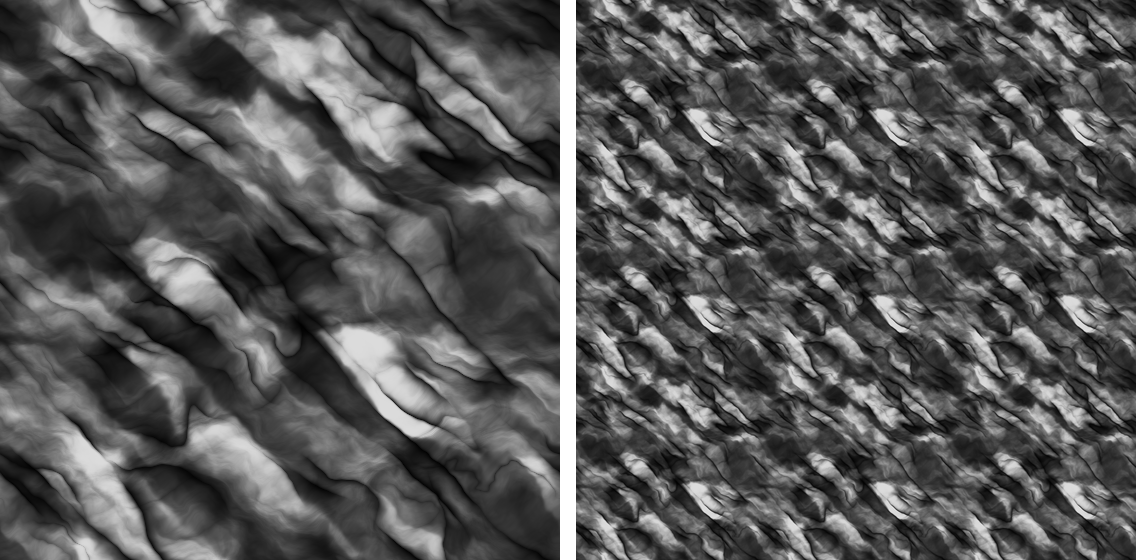
Left, the tile; right, the same tile 3 across and 3 down.
Reproduce this texture map procedurally as a Shadertoy shader.

```glsl
// Smoky grey rock: slanted facets and clouds, smeared along a falling diagonal
// and cut by dark one-sided creases and thin wavy folds. All noise wraps on
// whole-number lattices, and the shears have integer entries, so it tiles.

#define BASE_TONE    0.485  // median grey before the creases
#define FACET_GAIN   1.50   // contrast of the slanted facets
#define CHIP_GAIN    0.65   // contrast of the small crisp facets
#define CLOUD_GAIN   1.60   // contrast of the smoky clouds
#define DETAIL_GAIN  1.15   // contrast of the fine billows
#define CREASE_DEPTH 0.95   // darkness of the long creases
#define CRACK_DEPTH  0.80   // darkness of the short creases
#define FOLD_DEPTH   0.48   // darkness of the thin wavy folds
#define BEND         0.09   // isotropic warp
#define DRAG         0.16   // warp along the diagonal
#define TONE_LIMIT   0.86   // brightest grey

// Two random values for a cell of a wrapping lattice. Wrapping from the cell
// centre keeps exact multiples of the period safe from rounding.
vec2 hash2(vec2 cell, vec2 period) {
    uvec2 c = uvec2(floor(mod(cell + 0.5, period)));
    uvec2 s = uvec2(period);
    uint h = c.x * 1597u + c.y * 51749u + s.x * 7919u + s.y * 3571u + 977u;
    h = (h ^ (h >> 15u)) * 73939u;
    h = (h ^ (h >> 13u)) * 92821u;
    h ^= h >> 16u;
    uint g = (h ^ (h >> 11u)) * 68917u;
    g ^= g >> 14u;
    return vec2(float(h & 65535u), float(g & 65535u)) / 65536.0;
}

float cornerSlope(vec2 cell, vec2 corner, vec2 f, vec2 period) {
    float angle = 6.28319 * hash2(cell + corner, period).x;
    return dot(vec2(cos(angle), sin(angle)), f - corner);
}

// Gradient noise, about -1 to 1, with freq cells per tile.
float noise(vec2 uv, vec2 freq) {
    vec2 p = uv * freq, cell = floor(p), f = p - cell;
    vec2 w = f * f * f * (f * (f * 6.0 - 15.0) + 10.0);
    vec2 e = vec2(1.0, 0.0);
    float low  = mix(cornerSlope(cell, e.yy, f, freq), cornerSlope(cell, e.xy, f, freq), w.x);
    float high = mix(cornerSlope(cell, e.yx, f, freq), cornerSlope(cell, e.xx, f, freq), w.x);
    return 1.4 * mix(low, high, w.y);
}

// Layered noise: x is the smooth sum, y the billowed sum of magnitudes.
vec2 layers(vec2 uv, vec2 freq, int octaves) {
    vec2 sum = vec2(0.0);
    float gain = 0.5;
    for (int i = 0; i < octaves; i++) {
        float n = noise(uv, freq);
        sum += gain * vec2(n, abs(n));
        uv += vec2(0.37, 0.61);
        freq *= 2.0;
        gain *= 0.5;
    }
    return sum;
}

// Cellular noise: random tone per cell, blended softly at the borders.
float facets(vec2 uv, vec2 freq, float crispness) {
    vec2 p = uv * freq, cell = floor(p), f = p - cell;
    float tone = 0.0, total = 0.0;
    for (int y = -1; y <= 1; y++)
    for (int x = -1; x <= 1; x++) {
        vec2 o = vec2(x, y);
        vec2 r = hash2(cell + o, freq);
        vec2 d = o + 0.1 + 0.8 * r - f;
        float weight = exp(-crispness * dot(d, d));
        tone += weight * fract(r.x * 17.0 + r.y * 29.0);
        total += weight;
    }
    return tone / total - 0.5;
}

// Integer shears: lines of constant first coordinate fall to the right.
vec2 steepSlant(vec2 p)   { return vec2(p.x + p.y, p.y); }
vec2 shallowSlant(vec2 p) { return vec2(2.0 * p.x + 3.0 * p.y, p.x + p.y); }

// Dark line with a sharp edge on one side and a soft shadow on the other.
float crease(float n) {
    return exp(-abs(n) * (n > 0.0 ? 4.5 : 20.0));
}

void mainImage(out vec4 fragColor, in vec2 fragCoord) {
    vec2 uv = fragCoord / iResolution.xy;

    // Warped coordinates
    vec2 bend = vec2(layers(uv, vec2(3.0), 5).x, layers(uv + vec2(0.43, 0.19), vec2(4.0), 5).x);
    vec2 bent = uv + BEND * bend;
    vec2 dragged = bent + DRAG * vec2(1.0, -1.15) * layers(bent, vec2(4.0, 6.0), 3).x;

    // Facets, clouds and billows set the exposure
    vec2 facetUv = steepSlant(mix(uv, dragged, 0.7));
    float exposure = FACET_GAIN * facets(facetUv, vec2(9.0, 5.0), 16.0);
    exposure += CHIP_GAIN * facets(steepSlant(bent) + 0.4, vec2(13.0, 9.0), 22.0);
    exposure += CLOUD_GAIN * layers(dragged + 0.23, vec2(4.0, 6.0), 6).x;
    exposure += DETAIL_GAIN * (layers(bent + 0.08 * bend.yx, vec2(8.0, 15.0), 5).y - 0.25);
    float tone = BASE_TONE * exp(exposure);

    // Long straight creases, broken up by a patchy mask
    vec2 creaseUv = shallowSlant(uv + 0.5 * BEND * bend);
    float patches = smoothstep(-0.3, 0.3, noise(bent + 0.31, vec2(6.0)));
    tone *= 1.0 - CREASE_DEPTH * patches * crease(noise(creaseUv, vec2(2.0, 8.0)));

    // Short steeper creases
    float crackMask = smoothstep(-0.15, 0.4, noise(bent + 0.77, vec2(5.0, 7.0)));
    float crack = noise(steepSlant(mix(bent, dragged, 0.4)) + 0.15, vec2(8.0, 5.0));
    tone *= 1.0 - CRACK_DEPTH * crackMask * crease(crack);

    // Thin wavy folds, nearly level
    float fold = noise(bent + 0.06 * bend.yx, vec2(4.0, 10.0));
    float foldMask = smoothstep(-0.2, 0.4, noise(uv + 0.57, vec2(4.0, 6.0)));
    tone *= 1.0 - FOLD_DEPTH * foldMask * exp(-15.0 * abs(fold));

    // Soft ceiling for the highlights
    tone /= pow(1.0 + pow(tone / TONE_LIMIT, 6.0), 1.0 / 6.0);
    fragColor = vec4(vec3(tone), 1.0);
}
```
